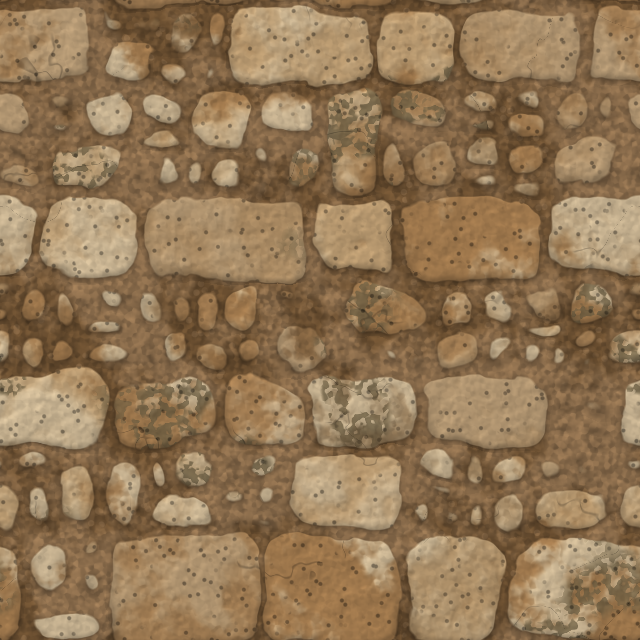
Give the GLSL for this texture, as a three.js fragment shader.

```glsl
// Rubble stone wall: courses of cream and ochre blocks bedded in brown mortar.
varying vec2 vUv;

vec3 hash(vec2 p) {
  vec3 q = fract(p.xyx * vec3(0.1031, 0.1030, 0.0973));
  q += dot(q, q.yxz + 33.33);
  return fract((q.xxy + q.yzz) * q.zyx);
}

// Cellular noise on n wrapping cells: x = nearest distance, y = blended random value
vec2 cells(vec2 p, float n) {
  vec2 g = floor(p * n), f = p * n - g;
  float nearest = 4.0, sum = 0.0, total = 0.0;
  for (int j = -1; j <= 1; j++) {
    for (int i = -1; i <= 1; i++) {
      vec2 o = vec2(float(i), float(j));
      vec3 r = hash(mod(g + o, n) + n * 3.0);
      vec2 v = o + r.xy - f;
      float d = dot(v, v), w = exp(-6.0 * d);
      nearest = min(nearest, d);
      sum += w * r.z;
      total += w;
    }
  }
  return vec2(sqrt(nearest), sum / total);
}

float layers(vec2 p) {
  float sum = 0.0, gain = 0.4, n = 8.0;
  for (int i = 0; i < 5; i++) {
    sum += gain * cells(p, n).y;
    gain *= 0.65;
    n *= 2.0;
  }
  return sum;
}

// Jittered, wrapping joints and the slot between two of them
float joint(float i, float n, float seed) {
  return i + 0.44 * (hash(vec2(mod(i, n), seed)).x - 0.5);
}

float slot(float x, float n, float seed) {
  float i = floor(x);
  return i - step(x, joint(i, n, seed)) + step(joint(i + 1.0, n, seed), x);
}

// Rounded, irregular eight-sided block
float blockDistance(vec2 q, vec2 b, vec2 id, float small) {
  float sum = 0.0;
  for (int k = 0; k < 8; k++) {
    float side = float(k), a = side * 0.7854;
    vec3 r = hash(id + side * 7.0 + 5.0);
    float reach = dot(abs(vec2(cos(a), sin(a))), b);
    reach *= 1.0 - mod(side, 2.0) * mix(0.04 + 0.1 * r.y, 0.1 + 0.25 * r.y, small);
    a += (r.x - 0.5) * mix(0.13, 0.45, small);
    sum += exp(170.0 * (dot(q, vec2(cos(a), sin(a))) - reach));
  }
  return log(sum) / 170.0;
}

void main() {
  vec2 uv = vUv;
  vec2 wobble = vec2(cells(uv, 13.0).y, cells(uv + 0.37, 13.0).y) - 0.5;
  vec2 chips = vec2(cells(uv, 44.0).y, cells(uv + 0.61, 44.0).y) - 0.5;
  vec2 p = uv + 0.022 * wobble + 0.007 * chips;

  // Courses, then blocks along each course
  float row = slot(p.y * 7.0, 7.0, 3.0), rowId = mod(row, 7.0);
  vec3 course = hash(vec2(rowId, 8.0));
  float n = 5.0 + floor(course.x * 2.0), seed = 20.0 + rowId;
  p.x += course.y;
  float col = slot(p.x * n, n, seed);
  vec2 lo = vec2(joint(col, n, seed) / n, joint(row, 7.0, 3.0) / 7.0);
  vec2 hi = vec2(joint(col + 1.0, n, seed) / n, joint(row + 1.0, 7.0, 3.0) / 7.0);

  // Break some blocks into rubble
  vec2 id = vec2(mod(col, n) + 10.0 * rowId, 11.0);
  float chance = mix(0.22, 0.85, mod(rowId, 2.0));
  for (int k = 0; k < 3; k++) {
    vec3 r = hash(id + 90.0);
    if (r.x > chance) break;
    vec2 cut = mix(lo, hi, 0.36 + 0.28 * r.y), size = hi - lo;
    vec2 axis = size.x > size.y * 1.15 ? vec2(1.0, 0.0) : vec2(0.0, 1.0);
    float upper = step(dot(cut, axis), dot(p, axis));
    lo = mix(lo, cut, axis * upper);
    hi = mix(hi, cut, axis * (1.0 - upper));
    id += vec2(83.0 + 41.0 * upper, 29.0);
    chance = 0.7;
  }

  vec3 kind = hash(id + 3.0), trait = hash(id + 51.0);
  vec2 b = 0.5 * (hi - lo) - mix(0.006, 0.012, kind.x);
  vec2 q = p - 0.5 * (lo + hi);
  float small = 1.0 - smoothstep(0.025, 0.055, min(b.x, b.y));
  float rough = layers(uv);
  float relief = rough - layers(uv + vec2(-0.003, 0.004));
  float d = blockDistance(q, b, id, small) + 0.014 * (rough - 0.5);
  float height = clamp(q.y / b.y, -1.0, 1.0);
  vec2 grain = cells(uv, 150.0), pits = cells(uv, 58.0);
  float patches = cells(uv + 0.23, 11.0).y;

  // Stone face: cream, ochre stains, lichen, pits and cracks
  vec3 stone = mix(vec3(0.71, 0.59, 0.43), vec3(0.77, 0.69, 0.56),
                   smoothstep(0.3, 0.65, rough + 0.35 * (kind.y - 0.5)));
  float stain = smoothstep(0.5, 0.72, 1.0 - rough + 0.4 * (kind.z - 0.55));
  stone = mix(stone, vec3(0.59, 0.43, 0.26), 0.8 * stain);
  stone = mix(stone, vec3(0.61, 0.48, 0.33), 0.55 * smoothstep(0.6, 0.9, trait.x));
  float lichen = smoothstep(0.55, 0.72, patches) * step(0.55, trait.y);
  lichen *= smoothstep(0.42, 0.58, 0.5 * grain.y + 0.5 * cells(uv, 75.0).y);
  stone = mix(stone, vec3(0.39, 0.34, 0.24), 0.75 * lichen);
  float pit = (1.0 - smoothstep(0.1, 0.26, pits.x)) * smoothstep(0.55, 0.75, pits.y);
  float crack = 1.0 - smoothstep(0.0, 0.012, abs(cells(p, 9.0).y - 0.5 + 0.1 * chips.x));
  stone *= 1.0 - 0.35 * pit - 0.2 * crack * smoothstep(0.45, 0.6, patches);
  stone *= 1.0 + 1.1 * relief + 0.1 * (grain.y - 0.5);
  float rim = smoothstep(-0.013, 0.0, d);
  stone *= 1.0 + rim * (0.13 * height - 0.08);

  // Mortar: sandy grain, pebbles and shade beside the stones
  vec3 mortar = mix(vec3(0.42, 0.31, 0.19), vec3(0.55, 0.43, 0.30), smoothstep(0.35, 0.65, rough));
  float pebble = (1.0 - smoothstep(0.22, 0.36, pits.x)) * smoothstep(0.6, 0.75, pits.y);
  mortar = mix(mortar, vec3(0.60, 0.47, 0.33), 0.4 * pebble);
  mortar *= 1.0 + 0.9 * relief + 0.3 * (grain.y - 0.5);
  mortar *= 1.0 - (0.2 - 0.12 * height) * exp(-max(d, 0.0) / 0.006);

  float cover = 1.0 - smoothstep(-0.0018, 0.0018, d);
  cover *= 1.0 - 0.45 * smoothstep(0.75, 1.0, trait.z) * smoothstep(0.4, 0.6, 1.0 - rough);
  gl_FragColor = vec4(mix(mortar, stone, cover), 1.0);
}
```
